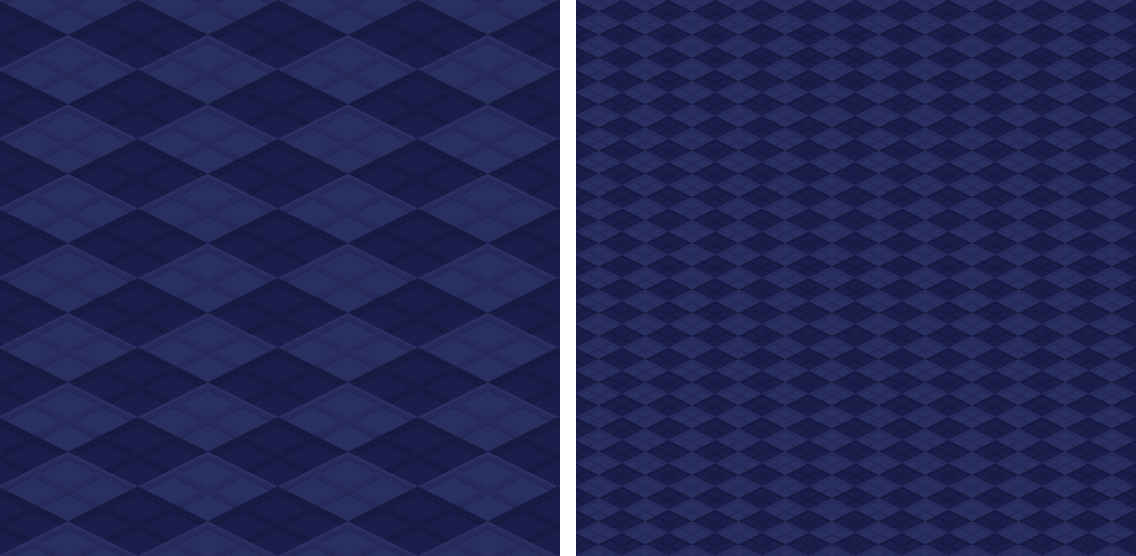
Left: one tile. Right: repeated 3 by 3.
This pattern is drawn by a WebGL 1 fragment shader. Its source:

```glsl
precision highp float;
// Checkerboard of flat light and dark navy diamonds, each split into four panels.
// Skewed axes turn diamonds into unit cells; the distance to the two upper edges
// of a cell or panel shades its bevel. Whole repeats make the sheet tile.

uniform vec2 u_resolution;

const vec2 REPEATS = vec2(4.0, 8.0);      // diamond periods across and down
const float SHIFT_X = 0.0156;             // sideways phase, in periods
const float PANELS = 2.0;                 // panels along each diamond side

// Widths as fractions of a panel side
const float RIM_WIDTH = 0.075;
const float BEVEL_SOFTNESS = 0.07;
const float BEVEL_WIDTH = 0.215;
const float GROOVE_WIDTH = 0.05;

const vec3 LIGHT_FACE   = vec3(0.164, 0.183, 0.384);
const vec3 LIGHT_BEVEL  = vec3(0.149, 0.165, 0.355);
const vec3 LIGHT_GROOVE = vec3(0.122, 0.137, 0.305);
const vec3 LIGHT_RIM    = vec3(0.168, 0.187, 0.396);
const vec3 DARK_FACE    = vec3(0.105, 0.118, 0.292);
const vec3 DARK_BEVEL   = vec3(0.091, 0.103, 0.258);
const vec3 DARK_GROOVE  = vec3(0.078, 0.088, 0.226);
const vec3 DARK_RIM     = vec3(0.086, 0.098, 0.250);

const int SAMPLES = 4;                    // antialiasing samples per axis

// Depth below the nearer of the two upper edges of a unit cell
float upperEdgeDepth(vec2 skewed) {
  vec2 local = fract(skewed);
  return min(local.x, local.y);
}

vec3 diamondColor(vec2 uv) {
  vec2 p = vec2(uv.x, 1.0 - uv.y) * REPEATS;
  p.x += SHIFT_X;
  vec2 skewed = vec2(p.y + p.x, p.y - p.x);

  // Alternate light and dark diamonds
  vec2 cell = floor(skewed);
  float light = mod(cell.x + cell.y, 2.0);
  vec3 face   = mix(DARK_FACE, LIGHT_FACE, light);
  vec3 bevel  = mix(DARK_BEVEL, LIGHT_BEVEL, light);
  vec3 groove = mix(DARK_GROOVE, LIGHT_GROOVE, light);
  vec3 rim    = mix(DARK_RIM, LIGHT_RIM, light);

  float panelDepth = upperEdgeDepth(skewed * PANELS);
  float outerDepth = upperEdgeDepth(skewed) * PANELS;

  // Raised bevel, with a rim on the outer edges of the diamond
  float rimAmount = 1.0 - smoothstep(RIM_WIDTH * 0.7, RIM_WIDTH * 1.3, outerDepth);
  vec3 ridge = mix(face, bevel, smoothstep(0.0, BEVEL_SOFTNESS, panelDepth));
  ridge = mix(ridge, rim, rimAmount);

  // Thin groove that fades into the flat panel
  float fade = smoothstep(BEVEL_WIDTH, BEVEL_WIDTH + GROOVE_WIDTH, panelDepth);
  vec3 panel = mix(groove, face, fade);
  return mix(ridge, panel, step(BEVEL_WIDTH, panelDepth));
}

void main() {
  vec3 sum = vec3(0.0);
  for (int j = 0; j < SAMPLES; j++) {
    for (int i = 0; i < SAMPLES; i++) {
      vec2 offset = (vec2(float(i), float(j)) + 0.5) / float(SAMPLES) - 0.5;
      sum += diamondColor((gl_FragCoord.xy + offset) / u_resolution);
    }
  }
  gl_FragColor = vec4(sum / float(SAMPLES * SAMPLES), 1.0);
}
```
